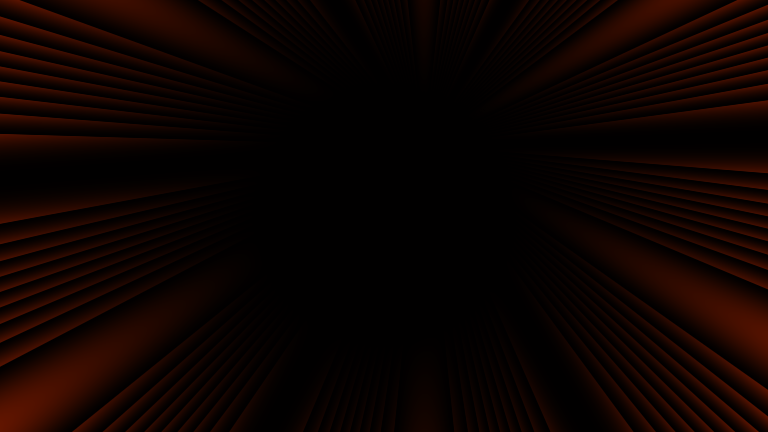
Reproduce this background procedurally as a WebGL 2 fragment shader.

```glsl
#version 300 es
precision highp float;

uniform vec2 u_resolution;
out vec4 fragColor;

const vec2 VANISHING_POINT = vec2(0.0926, 0.162);
const vec3 BASE = vec3(0.004, 0.0, 0.0);
const vec3 EMBER = vec3(0.40, 0.087, 0.0);
const float SECTORS = 6.0;
const float STEPS = 9.97;

// Uneven turn of the fan, larger towards the left
float bendAngle(float angle) {
    return angle - radians(1.5 - 1.45 * cos(angle) + 1.5 * cos(2.0 * angle));
}

// Climbs from the dark wedges up to the broad beams
float fanPhase(float angle) {
    return STEPS * 0.5 * (1.0 - cos(SECTORS * angle));
}

// Sawtooth with a softened falling edge
float softSaw(float phase, float width) {
    float ramp = fract(phase);
    float edge = 1.0 - smoothstep(1.0 - width, 1.0, ramp);
    return pow(ramp, 1.5) * edge;
}

// Darkness in the middle, light towards the corners
float outerGlow(float radius, float inner, float outer) {
    return pow(clamp((radius - inner) / (outer - inner), 0.0, 1.0), 1.25);
}

void main() {
    vec2 p = (gl_FragCoord.xy - 0.5 * u_resolution) / u_resolution.y;
    vec2 ray = p - VANISHING_POINT;

    float phase = fanPhase(bendAngle(atan(ray.y, ray.x)));
    float width = clamp(fwidth(phase), 0.0001, 0.9);
    float light = softSaw(phase, width) * outerGlow(length(p), 0.29, 1.02);

    fragColor = vec4(BASE + EMBER * light, 1.0);
}
```
